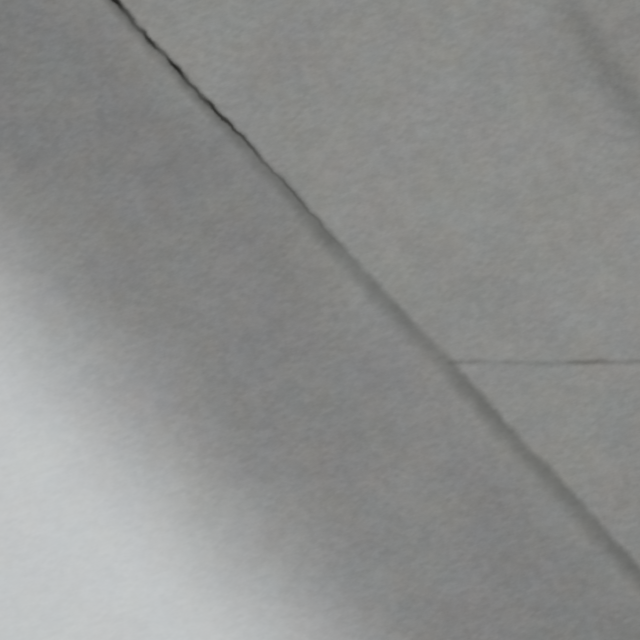
Reproduce this texture procedurally as a Shadertoy shader.

```glsl
// Smooth grey concrete slabs with a diagonal seam, a side joint and a pale sheen at lower left.

const vec3 SLAB_UPPER = vec3(0.540, 0.543, 0.534);
const vec3 SLAB_LOWER = vec3(0.510, 0.512, 0.508);
const vec3 SHEEN = vec3(0.758, 0.770, 0.772);
const vec3 SEAM_SHADE = vec3(0.390, 0.394, 0.385);
const vec3 CRACK = vec3(0.15, 0.15, 0.14);

const vec2 SEAM_START = vec2(0.176, 1.0);
const vec2 SEAM_END = vec2(1.0, 0.108);
const vec2 JOINT_START = vec2(0.703, 0.434);
const vec2 STAIN_START = vec2(0.885, 1.0);
const vec2 STAIN_END = vec2(1.0, 0.81);
const vec2 SHEEN_REACH = vec2(0.60, 0.66);

const float GRAIN_SCALE = 150.0;
const float GRAIN_AMOUNT = 0.062;
const float MOTTLE_AMOUNT = 0.040;
const float TINT_AMOUNT = 0.018;

float hash(vec2 p) {
    return fract(sin(dot(p, vec2(127.1, 311.7))) * 43758.5453);
}

float noise(vec2 p) {
    vec2 cell = floor(p);
    vec2 f = fract(p);
    f = f * f * (3.0 - 2.0 * f);
    float low = mix(hash(cell), hash(cell + vec2(1.0, 0.0)), f.x);
    float high = mix(hash(cell + vec2(0.0, 1.0)), hash(cell + 1.0), f.x);
    return mix(low, high, f.y);
}

// Layered noise centred on zero
float fbm(vec2 p) {
    float sum = 0.0;
    float weight = 0.5;
    for (int i = 0; i < 4; i++) {
        sum += weight * (noise(p) - 0.5);
        p = mat2(0.8, -0.6, 0.6, 0.8) * p * 2.03 + 17.3;
        weight *= 0.5;
    }
    return sum;
}

// x: position along the line from 0 to 1, y: signed distance, positive to the upper right
vec2 lineCoords(vec2 p, vec2 a, vec2 b) {
    vec2 dir = normalize(b - a);
    vec2 rel = p - a;
    return vec2(dot(rel, dir) / length(b - a), dot(rel, vec2(-dir.y, dir.x)));
}

void mainImage(out vec4 fragColor, in vec2 fragCoord) {
    vec2 uv = fragCoord / iResolution.xy;

    // Seam coordinates with a slightly ragged course
    vec2 seam = lineCoords(uv, SEAM_START, SEAM_END);
    float along = seam.x;
    float across = seam.y + 0.007 * fbm(vec2(along * 14.0, 3.0))
                          + 0.003 * (noise(vec2(along * 70.0, 8.0)) - 0.5)
                          + 0.006 * fbm(uv * 70.0);

    // Slab tones: a broad dim zone on the lower side, darker toward the top left
    vec3 color = mix(SLAB_LOWER, SLAB_UPPER, smoothstep(-0.10, 0.02, across));
    float below = 1.0 - smoothstep(-0.05, 0.02, across);
    color -= 0.022 * below * smoothstep(0.45, 0.85, uv.y);
    color -= 0.018 * smoothstep(0.6, 1.0, uv.x) * (1.0 - smoothstep(0.0, 0.45, uv.y));
    color -= 0.018 * smoothstep(0.8, 1.0, uv.x) * smoothstep(0.6, 1.0, uv.y);

    // Sheen fading diagonally away from the lower left corner
    float reach = dot(uv, 1.0 / SHEEN_REACH) + 0.07 * fbm(uv * 4.0);
    float sheen = 1.0 - smoothstep(0.46, 1.22, reach);
    color = mix(color, SHEEN, sheen);

    // Mottling, fine felted grain and faint colour tints
    float calm = 1.0 - 0.45 * sheen;
    vec2 slanted = vec2(uv.x + 0.35 * uv.y, uv.y - 0.35 * uv.x);
    float grain = fbm(slanted * GRAIN_SCALE * vec2(0.6, 1.0));
    float clouds = fbm(uv * 9.0) + 0.6 * fbm(uv * 38.0 + 5.0);
    color += calm * (MOTTLE_AMOUNT * clouds + GRAIN_AMOUNT * grain);
    float warm = fbm(uv * 24.0 + 40.0);
    float green = fbm(uv * 19.0 + 71.0);
    color += calm * TINT_AMOUNT * vec3(warm, 0.6 * green, -warm);

    // Faint broad stain in the upper right
    vec2 stain = lineCoords(uv, STAIN_START, STAIN_END);
    float stainSide = (stain.y + 0.025 * fbm(uv * 22.0)) / 0.024;
    color -= 0.048 * exp(-stainSide * stainSide);

    // Seam shadow: a soft smudge, wider and fainter further down
    float width = mix(0.011, 0.018, smoothstep(0.1, 0.55, along));
    float shadow = smoothstep(-1.9 * width, -0.1 * width, across)
                 * (1.0 - smoothstep(-0.002, 0.012, across));
    float shadowDepth = mix(0.85, 0.66, smoothstep(0.2, 0.6, along))
                      * (0.95 + 0.7 * fbm(vec2(along * 22.0, 21.0)));
    vec3 shade = SEAM_SHADE + 0.5 * GRAIN_AMOUNT * grain;
    color = mix(color, shade, clamp(shadow * shadowDepth, 0.0, 1.0));

    // Broken dark crack that closes toward the middle of the seam
    float crackWidth = mix(0.0038, 0.0024, smoothstep(0.0, 0.45, along));
    float crackOff = (across - 0.001) / crackWidth;
    float opening = 1.0 - smoothstep(0.0, 0.50, along);
    float broken = 0.35 + 0.9 * noise(vec2(along * 42.0, 5.0));
    float crack = exp(-crackOff * crackOff) * opening * broken;
    color = mix(color, CRACK, clamp(crack, 0.0, 1.0));

    // Thin, uneven side joint running to the right edge
    float jointLine = JOINT_START.y + 0.006 * fbm(vec2(uv.x * 16.0, 2.0))
                                    + 0.005 * fbm(uv * 70.0 + 9.0);
    float jointOff = (uv.y - jointLine) / 0.0045;
    float jointMask = smoothstep(JOINT_START.x - 0.01, JOINT_START.x + 0.02, uv.x);
    float jointTone = 0.065 + 0.08 * (noise(vec2(uv.x * 30.0, 9.0)) - 0.5);
    color -= jointTone * jointMask * exp(-jointOff * jointOff);

    fragColor = vec4(clamp(color, 0.0, 1.0), 1.0);
}
```
